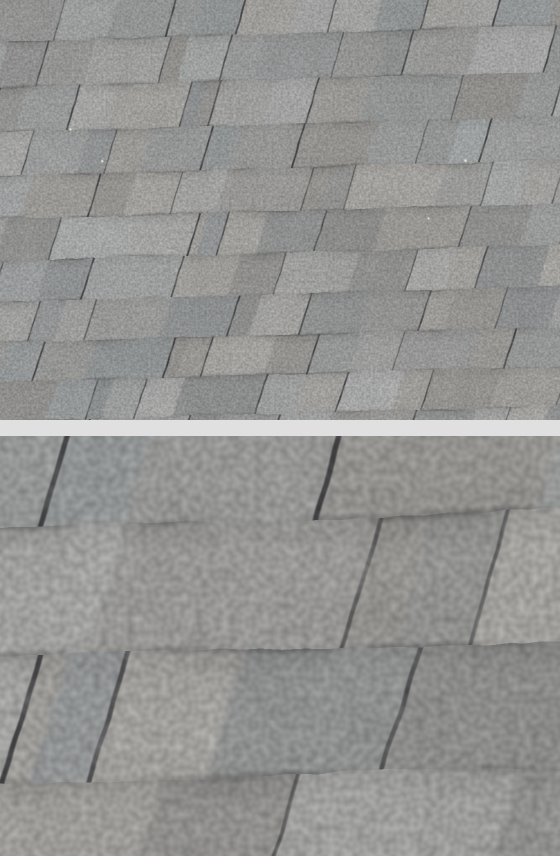
Top, the full canvas; bottom, a detail of the centre.
A WebGL 1 fragment shader for this texture:

```glsl
precision highp float;
// Weathered grey asphalt roof shingles: sloping courses of leaning, uneven tabs.

uniform vec2 u_resolution;

const float COURSE_SLOPE = 0.0286;  // rise of the courses to the right
const float TOP_COURSE = 0.099;     // depth of the first full course
const float COURSE_HEIGHT = 0.102;
const float TAB_PITCH = 0.226;      // mean spacing of the dark joints
const float TAB_LEAN = 0.031;       // sideways lean over one course
const float JOINT_WIDTH = 0.0042;
const vec3 JOINT_COLOR = vec3(0.25, 0.25, 0.26);
const vec3 COOL_TINT = vec3(0.982, 1.003, 1.010);
const vec3 WARM_TINT = vec3(1.012, 1.0, 0.976);
const vec3 SPECK_COLOR = vec3(0.93, 0.92, 0.82);

float hash(vec2 p) {
  vec3 q = fract(vec3(p.xyx) * vec3(0.1031, 0.1030, 0.0973));
  q += dot(q, q.yzx + 33.33);
  return fract((q.x + q.y) * q.z);
}

vec2 gradient(vec2 cell) {
  float angle = 6.2832 * hash(cell);
  return vec2(cos(angle), sin(angle));
}

float gradientNoise(vec2 p) {
  vec2 i = floor(p), f = fract(p);
  vec2 w = f * f * f * (f * (f * 6.0 - 15.0) + 10.0);
  vec2 e = vec2(1.0, 0.0);
  float low = mix(dot(gradient(i), f), dot(gradient(i + e), f - e), w.x);
  float high = mix(dot(gradient(i + e.yx), f - e.yx),
                   dot(gradient(i + e.xx), f - e.xx), w.x);
  return mix(low, high, w.y);
}

// Position of a joint along its course, in tab pitches.
float jointPosition(float index, float course) {
  return index + 0.14 + 0.72 * hash(vec2(index + 40.0, course * 3.7 + 71.0));
}

// Colour of one half tab.
vec3 patchColor(float index, float course) {
  vec2 id = vec2(index + 90.0, course + 23.0);
  float light = mix(0.548, 0.645, hash(id));
  return light * mix(COOL_TINT, WARM_TINT, hash(id + 57.3));
}

// Soft-edged band of a given full width around distance zero.
float band(float dist, float width, float blur) {
  return 1.0 - smoothstep(0.5 * width - blur, 0.5 * width + blur, abs(dist));
}

vec3 shingles(vec2 p, float pixel) {
  // Courses, slightly shallower toward the bottom
  float depth = 1.0 - p.y + COURSE_SLOPE * p.x - TOP_COURSE;
  depth += 0.006 * gradientNoise(p * vec2(5.0, 7.0));
  depth += 0.0025 * gradientNoise(p * vec2(38.0, 30.0));
  float row = depth * (9.07 + 0.97 * depth);
  float course = floor(row);
  float drop = fract(row);

  // Tabs between randomly placed joints
  float bend = 0.0015 * gradientNoise(p * vec2(9.0, 30.0));
  float along = (p.x + TAB_LEAN * drop + bend) / TAB_PITCH
              + hash(vec2(course + 12.0, 5.0));
  float tab = floor(along);
  tab -= 1.0 - step(jointPosition(tab, course), along);
  float left = jointPosition(tab, course);
  float right = jointPosition(tab + 1.0, course);

  // Two patches per tab, meeting without a joint
  float split = mix(left, right, mix(0.3, 0.7, hash(vec2(tab + 8.0, course + 50.0))));
  float ragged = 0.006 * gradientNoise(p * 70.0);
  float side = smoothstep(-0.004, 0.004, (along - split) * TAB_PITCH + ragged);
  vec3 color = mix(patchColor(2.0 * tab, course),
                   patchColor(2.0 * tab + 1.0, course), side);

  // Soft shadow around each overlapping edge, broken along its length
  float patchy = smoothstep(-0.1, 0.4, gradientNoise(vec2(p.x * 9.0, course * 3.3 + 0.5)));
  float below = drop * COURSE_HEIGHT;
  float edge = min(below, COURSE_HEIGHT - below);
  color *= 1.0 - mix(0.03, 0.07, patchy) * (1.0 - smoothstep(0.006, 0.028, below));
  color *= 1.0 - mix(0.02, 0.2, patchy) * band(edge, 0.006, 0.0025 + 0.5 * pixel);

  // Dark joints of varied strength
  float nearRight = step(0.5 * (left + right), along);
  float jointDistance = (along - mix(left, right, nearRight)) * TAB_PITCH;
  float strength = hash(vec2(tab + nearRight + 31.0, course + 64.0));
  float fade = 0.85 + 0.5 * gradientNoise(p * 32.0);
  float width = JOINT_WIDTH * mix(0.75, 1.1, strength);
  float joint = band(jointDistance, width, 0.0008 + 0.4 * pixel);
  return mix(color, JOINT_COLOR, joint * min(1.0, fade * mix(0.65, 1.1, strength)));
}

// Rare pale chips scattered over a coarse grid.
float specks(vec2 p, float pixel) {
  vec2 cell = floor(p * 14.0);
  vec2 offset = vec2(hash(cell + 3.1), hash(cell + 17.9));
  float dist = length(fract(p * 14.0) - 0.2 - 0.6 * offset) / 14.0;
  float radius = mix(0.002, 0.004, offset.x);
  float present = step(0.98, hash(cell + 81.0));
  return present * (1.0 - smoothstep(radius - pixel, radius + pixel, dist));
}

void main() {
  float pixel = 1.0 / u_resolution.y;
  vec2 p = gl_FragCoord.xy * pixel;

  // Four samples smooth the edges between patches
  vec3 color = vec3(0.0);
  for (int i = 0; i < 4; i++) {
    float n = float(i);
    vec2 shift = vec2(mod(n, 2.0), floor(n / 2.0)) * 0.5 - 0.25;
    color += 0.25 * shingles(p + shift * pixel, pixel);
  }

  // Mineral granules and broad weathering
  float grain = 0.15 * gradientNoise(p * 187.0) + 0.09 * gradientNoise(p * 109.0 + 31.7);
  float wear = 0.035 * gradientNoise(p * 22.0) + 0.03 * gradientNoise(p * 3.0 + 9.2);
  color *= 1.0 + grain + wear;

  color = mix(color, SPECK_COLOR, 0.9 * specks(p, pixel));
  gl_FragColor = vec4(color, 1.0);
}
```
